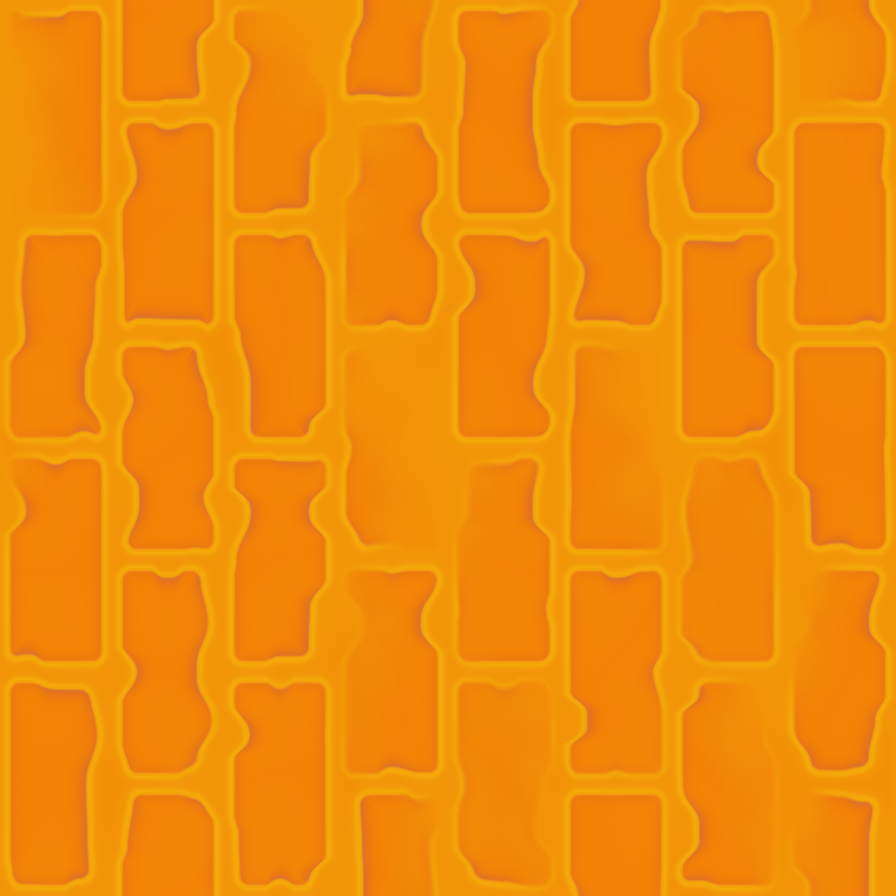
Give the GLSL for this texture, as a WebGL 2 fragment shader.

```glsl
#version 300 es
precision highp float;
// Worn orange wall of upright recessed bricks, staggered in eight columns.

uniform vec2 u_resolution;
out vec4 fragColor;

const vec2 GRID = vec2(8.0, 4.0);            // columns, bricks per column
const vec2 HALF_BRICK = vec2(0.405, 0.9);    // in column widths
const float CORNER = 0.08;
const vec2 DENT_DEPTH = vec2(0.15, 0.06);    // dents in long and short sides
const vec2 TILT = vec2(2.0, 0.75);           // how unevenly bricks are sunk
const float RIM_OFFSET = 0.035;
const float RIM_WIDTH = 0.028;
const float GLOW_WIDTH = 0.10;
const float SHADE_WIDTH = 0.075;
const float BRUISE_WIDTH = 0.036;

const vec3 MORTAR = vec3(0.95, 0.578, 0.030);
const vec3 MORTAR_DARK = vec3(0.95, 0.545, 0.025);
const vec3 MORTAR_GLOW = vec3(0.95, 0.610, 0.040);
const vec3 RIM = vec3(0.96, 0.675, 0.035);
const vec3 BRICK_SHALLOW = vec3(0.95, 0.570, 0.030);
const vec3 BRICK_DEEP = vec3(0.95, 0.510, 0.020);
const vec3 SHADE = vec3(0.93, 0.435, 0.040);
const vec3 BRUISE = vec3(0.84, 0.435, 0.240);

float hash(vec2 p) {
  vec3 q = fract(p.xyx * vec3(0.1031, 0.1030, 0.0973));
  q += dot(q, q.yzx + 33.33);
  return fract((q.x + q.y) * q.z);
}

// Value noise on a lattice that wraps after the given period.
float noise(vec2 p, float period) {
  vec2 i = floor(p), f = fract(p);
  f = f * f * (3.0 - 2.0 * f);
  vec2 a = mod(i, period), b = mod(i + 1.0, period);
  return mix(mix(hash(a), hash(vec2(b.x, a.y)), f.x),
             mix(hash(vec2(a.x, b.y)), hash(b), f.x), f.y);
}

float smoothMax(float a, float b, float k) {
  float h = max(k - abs(a - b), 0.0) / k;
  return max(a, b) + h * h * k * 0.25;
}

// Returns signed distance, local depth, dent amount and crease strength.
vec4 wornBrick(vec2 q, vec2 id) {
  float seed = floor(hash(id + 3.7) * 400.0);
  vec2 side = step(0.0, q);

  // Waves eat into each side independently.
  vec2 wave = vec2(noise(vec2(q.y * 2.3 + 20.0, seed + side.x * 7.0), 512.0),
                   noise(vec2(q.x * 4.0 + 40.0, seed + side.y * 9.0), 512.0));
  vec2 dent = smoothstep(0.45, 0.95, wave);
  vec2 d = abs(q) - HALF_BRICK + DENT_DEPTH * dent + CORNER;
  float box = length(max(d, 0.0)) + min(max(d.x, d.y), 0.0) - CORNER;

  // A tilted floor rises through the wall and hides part of the brick.
  vec2 tilt = (vec2(hash(id + 11.3), hash(id + 27.1)) - 0.5) * TILT;
  float level = mix(0.05, 1.15, hash(id + 41.9)) + dot(q, tilt);
  level += 0.3 * (noise(q * 2.5 + vec2(60.0, seed), 512.0) - 0.5);
  float dist = smoothMax(box, -0.6 * level, 0.06);

  // One slanted fold crosses the floor.
  float angle = 3.14159 * hash(id + 63.7);
  float fold = dot(q, vec2(cos(angle), sin(angle)));
  fold += 0.22 * (noise(q * 2.0 + vec2(80.0, seed), 512.0) - 0.5);
  float crease = exp(-abs(fold) * 9.0);
  float bruised = d.x > d.y ? dent.x : dent.y;
  return vec4(dist, smoothstep(0.0, 0.6, level), bruised, crease);
}

void main() {
  vec2 p = gl_FragCoord.xy / u_resolution * GRID.x;
  float pixel = GRID.x / u_resolution.y;
  float tone = noise(p, GRID.x);
  float rim = 0.0, glow = 0.0, fill = 0.0;
  vec3 face = BRICK_SHALLOW;

  // Neighbouring bricks share the mortar, so collect all their edges.
  for (int i = -1; i <= 1; i++) {
    for (int j = -1; j <= 1; j++) {
      float column = floor(p.x) + float(i);
      float shift = 0.5 * mod(column, 2.0);
      float row = floor(p.y * 0.5 + shift) + float(j);
      vec2 center = vec2(column + 0.5, 2.0 * (row + 0.5 - shift));
      vec4 brick = wornBrick(p - center, mod(vec2(column, row), GRID));
      float dist = brick.x, depth = brick.y;

      float offset = (dist - RIM_OFFSET) / RIM_WIDTH;
      rim = max(rim, depth * exp(-offset * offset));
      glow = max(glow, depth * exp(-max(dist, 0.0) / GLOW_WIDTH));

      float soft = max(pixel, mix(0.07, 0.014, depth));
      float cover = smoothstep(soft, -soft, dist);
      if (cover > fill) {
        fill = cover;
        float inside = max(-dist, 0.0);
        float sunk = depth * (0.65 + 0.35 * tone) + 0.22 * brick.w;
        face = mix(BRICK_SHALLOW, BRICK_DEEP, clamp(sunk, 0.0, 1.0));
        float shade = exp(-inside / SHADE_WIDTH) * depth;
        face = mix(face, SHADE, shade * (0.4 + 0.45 * brick.z));
        float bruise = exp(-inside / BRUISE_WIDTH) * depth * depth;
        face = mix(face, BRUISE, bruise * (0.25 + 0.75 * brick.z));
      }
    }
  }

  vec3 color = mix(MORTAR, MORTAR_DARK, 0.6 * smoothstep(0.4, 0.9, tone));
  color = mix(color, MORTAR_GLOW, glow);
  color = mix(color, RIM, 0.8 * rim);
  fragColor = vec4(mix(color, face, fill), 1.0);
}
```
